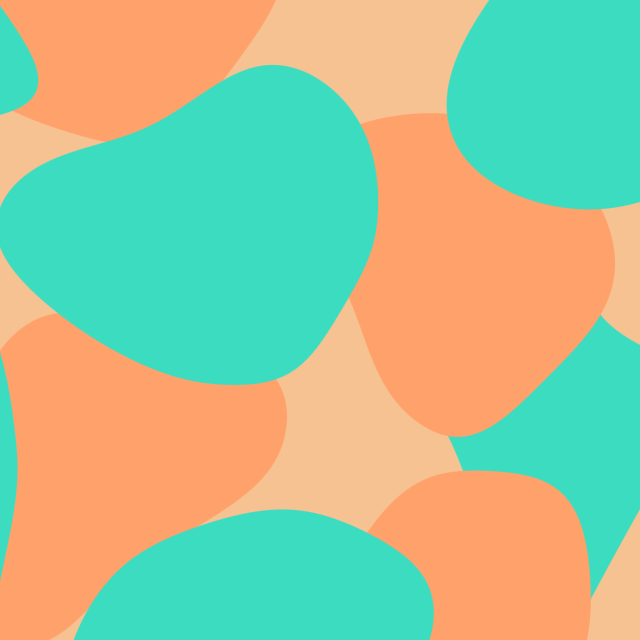
A WebGL 2 fragment shader for this background:

```glsl
#version 300 es
precision highp float;
// Flat camouflage of large overlapping bean-shaped blobs in peach, turquoise and orange.

uniform vec2 u_resolution;
out vec4 fragColor;

#define PEACH vec3(0.97, 0.76, 0.57)
#define TURQUOISE vec3(0.235, 0.863, 0.757)
#define ORANGE vec3(1.0, 0.63, 0.42)
#define SPACING 0.37               // distance between blob centres
#define JITTER 0.10                // random shift of each centre
#define BLOB_RADII vec2(0.28, 0.20)
#define COLOR_SCALE vec3(0.95, 1.03, 0.95) // blob size per colour
#define BEND 2.0                   // strongest curl of a blob
#define WARP_AMOUNT 0.10
#define WARP_FREQUENCY 3.0
#define SEED 7

const int COLUMNS = 6;
const int ROWS = 7;
const int CELLS = COLUMNS * ROWS;
const int ORDER_STRIDE = 19;       // coprime with CELLS, shuffles the paint order

// Integer hash: two values in 0..1 for each lattice point.
vec2 hash2(ivec2 point) {
    uvec2 v = uvec2(point + SEED) * 1664525u + 1013904223u;
    for (int i = 0; i < 2; i++) {
        v.x += v.y * 1664525u;
        v.y += v.x * 1664525u;
        v ^= v >> 16u;
    }
    return vec2(v & 0xffffu) / 65535.0;
}

// Two-channel value noise with quintic interpolation.
vec2 noise2(vec2 p) {
    ivec2 cell = ivec2(floor(p));
    vec2 f = fract(p);
    vec2 t = f * f * f * (f * (f * 6.0 - 15.0) + 10.0);
    vec2 low = mix(hash2(cell), hash2(cell + ivec2(1, 0)), t.x);
    vec2 high = mix(hash2(cell + ivec2(0, 1)), hash2(cell + ivec2(1, 1)), t.x);
    return mix(low, high, t.y);
}

// Bent ellipse: negative inside, zero on the outline.
float bean(vec2 p, vec2 radii, float angle, float bend) {
    float c = cos(angle), s = sin(angle);
    vec2 q = vec2(c * p.x + s * p.y, c * p.y - s * p.x);
    q.y += bend * q.x * q.x;
    return length(q / radii) - 1.0;
}

void main() {
    vec2 uv = gl_FragCoord.xy / u_resolution.y;

    // A slow warp turns the outlines into flowing S-curves.
    vec2 p = uv + WARP_AMOUNT * (noise2(uv * WARP_FREQUENCY) - 0.5);

    vec3 palette[3] = vec3[3](PEACH, TURQUOISE, ORANGE);
    vec3 color = PEACH;

    // Paint one blob per point of a triangular lattice, in shuffled order.
    for (int n = 0; n < CELLS; n++) {
        int index = (n * ORDER_STRIDE) % CELLS;
        int column = index % COLUMNS - 1;
        int row = index / COLUMNS - 1;
        int odd = row & 1;

        // Three-colouring: adjacent lattice points never share a colour.
        int tint = (column - (row - odd) / 2 - row + 30) % 3;

        ivec2 id = ivec2(column, row);
        vec2 shift = hash2(id + 40) - 0.5;
        vec2 shape = hash2(id + 80);
        vec2 center = SPACING * vec2(float(column) + 0.5 * float(odd), 0.866 * float(row));
        center += JITTER * shift;

        float d = bean(p - center, BLOB_RADII * COLOR_SCALE[tint],
                       3.14159 * shape.x, BEND * (2.0 * shape.y - 1.0));
        float coverage = clamp(0.5 - d / max(fwidth(d), 1e-5), 0.0, 1.0);
        color = mix(color, palette[tint], coverage);
    }

    fragColor = vec4(color, 1.0);
}
```
